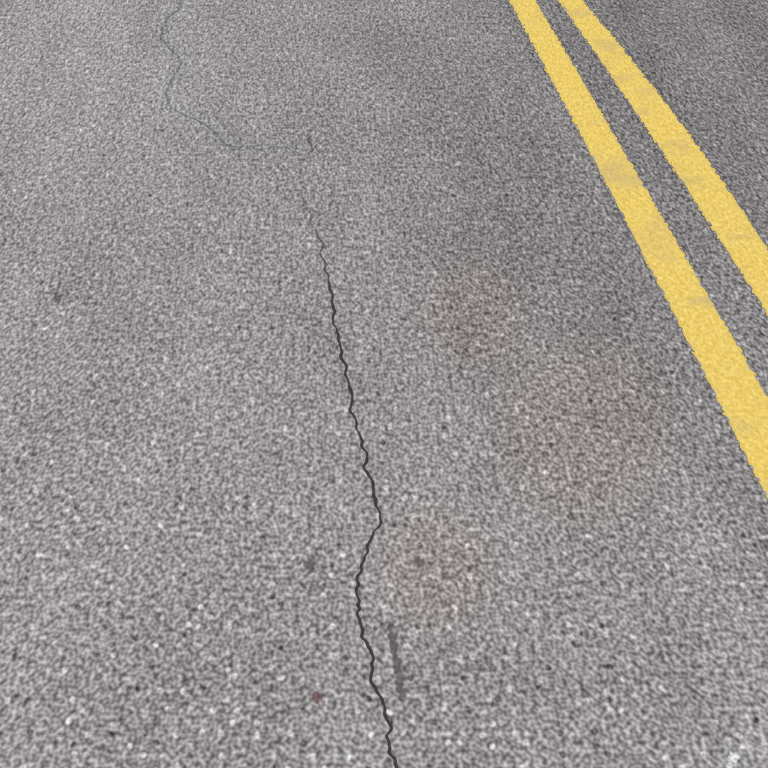
Write a WebGL 1 fragment shader that draws this texture.

```glsl
precision highp float;
// Worn grey asphalt in perspective, with a long crack and a double yellow line.

uniform vec2 u_resolution;

#define ASPHALT vec3(0.583, 0.575, 0.575)
#define PAINT vec3(0.94, 0.815, 0.43)
#define HORIZON 0.8
#define GRAIN_FREQ 310.0
#define GRAIN_FINE 0.27
#define GRAIN_COARSE 0.19
#define SPECK_FREQ 120.0
#define CRACK_WIDTH 0.0016
#define CRACK_JITTER 0.009
#define EDGE_WEAR 0.005

float hash(vec2 p) {
  vec3 q = fract(vec3(p.xyx) * 0.1031);
  q += dot(q, q.yzx + 33.33);
  return fract((q.x + q.y) * q.z);
}

float cornerSlope(vec2 cell, vec2 offset) {
  float angle = 6.2832 * hash(cell);
  return dot(vec2(cos(angle), sin(angle)), offset);
}

float gradientNoise(vec2 p) {
  vec2 i = floor(p), f = fract(p);
  vec2 u = f * f * f * (f * (f * 6.0 - 15.0) + 10.0);
  vec2 e = vec2(1.0, 0.0);
  float low = mix(cornerSlope(i, f), cornerSlope(i + e, f - e), u.x);
  float high = mix(cornerSlope(i + e.yx, f - e.yx), cornerSlope(i + 1.0, f - 1.0), u.x);
  return mix(low, high, u.y);
}

float fbm(vec2 p) {
  float sum = 0.0, gain = 0.6;
  for (int i = 0; i < 4; i++) {
    sum += gain * gradientNoise(p);
    p = p * 2.03 + 17.0;
    gain *= 0.5;
  }
  return sum;
}

float ramp(float a, float b, float x) { return clamp((x - a) / (b - a), 0.0, 1.0); }

float segmentDistance(vec2 p, vec2 a, vec2 b) {
  vec2 d = b - a;
  return length(p - a - d * clamp(dot(p - a, d) / dot(d, d), 0.0, 1.0));
}

float spot(vec2 p, vec2 centre, float radius) {
  return 1.0 - smoothstep(radius * 0.4, radius, length(p - centre));
}

float line(float d, float width, float px) {
  return 1.0 - smoothstep(width - px * 0.5, width + px, abs(d));
}

// Distance to a stripe between two edge curves x = c.x + c.y*t + c.z*t*t.
float stripe(vec2 p, vec3 left, vec3 right) {
  vec3 powers = vec3(1.0, p.y, p.y * p.y);
  return max(dot(left, powers) - p.x, p.x - dot(right, powers)) * 0.86;
}

float mainCrackX(float t) {
  return 0.388 + 0.108 * ramp(0.2, 0.684, t) - 0.020 * ramp(0.684, 0.723, t)
    - 0.011 * ramp(0.723, 0.788, t) + 0.052 * ramp(0.788, 1.0, t);
}

void main() {
  float px = 1.0 / u_resolution.y;
  vec2 p = gl_FragCoord.xy / u_resolution;
  p.y = 1.0 - p.y;
  float depth = p.y + HORIZON;
  vec2 ground = vec2((p.x - 0.4) / depth, log(depth)) + 3.0;

  // Broad light and stains
  float light = 0.035 * (1.0 - smoothstep(0.0, 0.45, p.x)) * (1.0 - 0.8 * p.y);
  light -= 0.075 * smoothstep(0.3, 0.85, p.x) * (1.0 - smoothstep(0.15, 0.75, p.y));
  light += 0.07 * fbm(ground * vec2(7.0, 4.0)) + 0.06 * fbm(ground * 22.0);
  vec3 color = ASPHALT + light;
  float rust = spot(p, vec2(0.57, 0.74), 0.1) + spot(p, vec2(0.76, 0.56), 0.15)
    + spot(p, vec2(0.62, 0.41), 0.09);
  color += vec3(0.012, -0.01, -0.014) * rust;

  // Aggregate grain and pale stones
  float fine = gradientNoise(ground * GRAIN_FREQ);
  float coarse = gradientNoise(ground * GRAIN_FREQ * 0.57 + 9.0);
  color += (GRAIN_FINE * fine + GRAIN_COARSE * coarse) * (0.85 + 0.3 * p.y);
  vec2 cell = floor(ground * SPECK_FREQ);
  vec2 centre = 0.3 + 0.4 * vec2(hash(cell + 5.0), hash(cell + 71.0));
  float stone = spot(fract(ground * SPECK_FREQ), centre, 0.4);
  float kind = hash(cell + 31.0);
  color += stone * (0.2 * step(0.9, kind) - 0.16 * step(kind, 0.07)) * (0.35 + 0.65 * p.y);

  // Spots and scuffs
  float ragged = 0.007 * gradientNoise(p * 150.0);
  vec2 q = p + ragged;
  float dark = spot(q, vec2(0.405, 0.736), 0.012) + spot(q, vec2(0.547, 0.733), 0.009)
    + spot(q, vec2(0.075, 0.387), 0.008) + spot(q, vec2(0.427, 0.828), 0.008)
    + line(segmentDistance(q, vec2(0.508, 0.815), vec2(0.524, 0.908)), 0.004, 0.003)
    + line(segmentDistance(q, vec2(0.401, 0.178), vec2(0.407, 0.196)), 0.0015, px);
  color = mix(color, vec3(0.32, 0.3, 0.3), 0.65 * min(dark, 1.0));
  color = mix(color, vec3(0.38, 0.25, 0.26), 0.7 * spot(q, vec2(0.413, 0.908), 0.01));
  color = mix(color, vec3(0.93), spot(q, vec2(0.956, 0.986), 0.009));

  // Crack: strong lower run, faint upper branch and link
  float wander = CRACK_JITTER * (gradientNoise(vec2(p.y * 34.0, 2.5))
    + 0.6 * gradientNoise(vec2(p.y * 105.0, 7.5)));
  float width = CRACK_WIDTH * (0.55 + 0.5 * p.y + 0.8 * gradientNoise(p * 70.0));
  float crack = line((p.x - mainCrackX(p.y) - wander) * 0.9, width, px)
    * smoothstep(0.18, 0.43, p.y);
  float branchX = 0.225 + 0.011 * cos(p.y * 73.9) + 0.068 * ramp(0.14, 0.19, p.y);
  float branch = line((p.x - branchX - wander) * 0.75, width, px) * step(p.y, 0.19);
  float link = line(segmentDistance(p + vec2(0.0, ragged), vec2(0.293, 0.19), vec2(0.388, 0.196)), width, px);
  color = mix(color, vec3(0.2, 0.19, 0.2), 0.85 * crack);
  color = mix(color, vec3(0.3), 0.42 * max(branch, 0.6 * link));

  // Double painted line with chipped edges
  float inner = stripe(p, vec3(0.663, 0.535, -0.025), vec3(0.697, 0.585, 0.0));
  float outer = stripe(p, vec3(0.727, 0.70, -0.08), vec3(0.758, 0.86, -0.36));
  float d = min(inner, outer) + EDGE_WEAR * (fine + coarse) * 0.8;
  float cover = 1.0 - smoothstep(-px, px, d);
  color -= 0.07 * (1.0 - smoothstep(0.0, 0.006, d)) * (1.0 - cover);
  float dirt = smoothstep(0.05, 0.4, fbm(vec2(p.x * 12.0, p.y * 32.0) + 4.0));
  dirt += 0.5 * spot(p, vec2(0.81, 0.225), 0.035) + 0.5 * spot(p, vec2(0.855, 0.31), 0.035);
  vec3 paint = PAINT + 0.09 * fine + 0.06 * coarse;
  paint = mix(paint, vec3(0.8, 0.71, 0.5), 0.5 * min(dirt, 1.0));
  gl_FragColor = vec4(clamp(mix(color, paint, cover * 0.97), 0.0, 1.0), 1.0);
}
```
